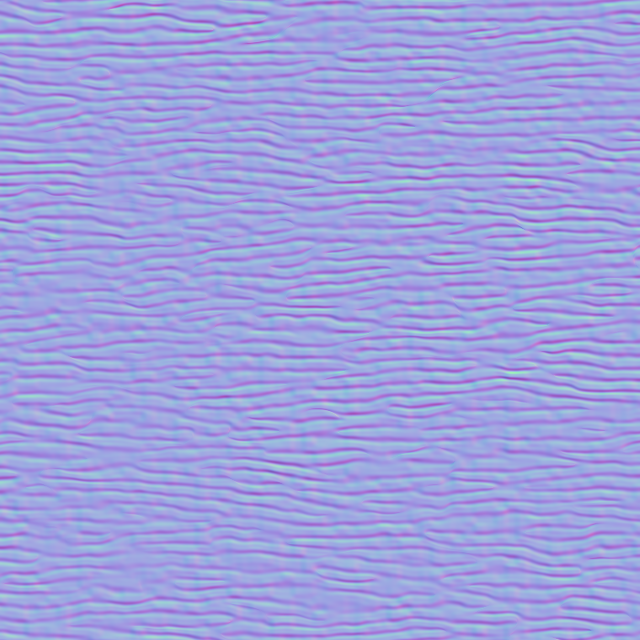
A Shadertoy shader for this texture map:

```glsl
#define RIPPLES 50.0            // ripples per canvas height
#define TILT 0.15               // largest lean of a ripple patch
#define CELLS vec2(8.0, 20.0)   // patch grid, long in x
#define PATCHES 3               // patches per cell
#define WARP 0.006              // waviness of the crests
#define GRAIN 0.004             // height of the fine grain
#define STRENGTH vec2(0.21, 0.17)
#define FLAT_COLOR vec3(0.62, 0.63, 0.885)
#define BLUE_FALLOFF 1.6
#define SAMPLE_STEP 0.0013

const float TAU = 6.2831853;

float hash(vec2 p) {
    return fract(sin(dot(p, vec2(127.1, 311.7))) * 43758.5453);
}

float noise(vec2 p) {
    vec2 i = floor(p), f = fract(p);
    f = f * f * f * (f * (f * 6.0 - 15.0) + 10.0);
    vec2 e = vec2(0.0, 1.0);
    return mix(mix(hash(i), hash(i + e.yx), f.x),
               mix(hash(i + e.xy), hash(i + e.yy), f.x), f.y);
}

// Sum of short oriented waves: a complex value holding phase and strength
vec2 phasor(vec2 p) {
    vec2 q = p * CELLS, cell = floor(q), sum = vec2(0.0);
    for (int y = -1; y <= 1; y++)
    for (int x = -1; x <= 1; x++)
    for (int k = 0; k < PATCHES; k++) {
        vec2 id = cell + vec2(x, y);
        vec2 seed = id + float(k) * vec2(37.3, 17.9);
        vec2 d = q - id - vec2(hash(seed), hash(seed + 5.3));
        float lean = TILT * (2.0 * hash(seed + 11.7) - 1.0);
        float freq = RIPPLES * mix(0.85, 1.17, hash(seed + 23.1));
        float phase = TAU * (freq * dot(vec2(lean, -1.0), d / CELLS) + hash(seed + 31.9));
        sum += exp(-5.0 * dot(d, d)) * vec2(cos(phase), sin(phase));
    }
    return sum;
}

// Ripple relief: one narrow steep side, one broad gentle side
float height(vec2 p) {
    float grain = GRAIN * noise(p * vec2(60.0, 80.0) + 7.0);
    float wave = noise(p * vec2(20.0, 30.0)) + 0.5 * noise(p * vec2(45.0, 40.0) + 19.0);
    vec2 z = phasor(p + vec2(0.0, WARP * wave));
    float size = length(z);
    vec2 c = z / (size + 1e-4);
    float profile = -0.65 * c.y - 0.35 * c.x * c.y - 0.3 * c.x;
    float amount = 1.5 * size / (size + 0.4);
    amount *= mix(0.7, 1.25, noise(p * vec2(4.0, 7.0) + 3.0));
    return amount * profile / (TAU * RIPPLES) + grain;
}

void mainImage(out vec4 fragColor, in vec2 fragCoord) {
    vec2 p = fragCoord / iResolution.y;

    // Slope from height differences
    vec2 e = vec2(SAMPLE_STEP, 0.0);
    float h = height(p);
    vec2 slope = (h - vec2(height(p + e.xy), height(p + e.yx))) / SAMPLE_STEP;

    // Encode the slope as a normal colour, blue fading on steep sides
    vec2 tilt = STRENGTH * slope;
    vec3 color = FLAT_COLOR + vec3(tilt, -BLUE_FALLOFF * dot(tilt, tilt));
    fragColor = vec4(clamp(color, 0.0, 1.0), 1.0);
}
```
